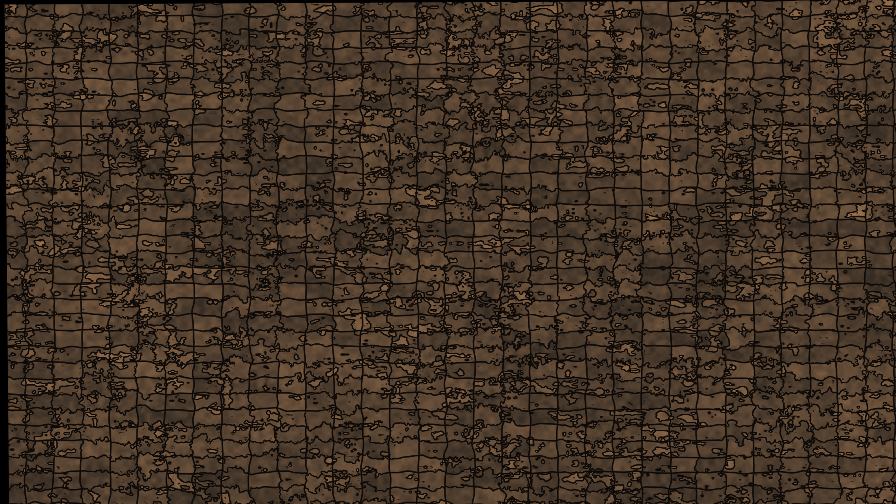
Write a Shadertoy shader that draws this texture.

```glsl
float hash(vec2 p) {
    return fract(sin(dot(p, vec2(127.1, 311.7))) * 43758.5453);
}

float noise(vec2 p) {
    vec2 i = floor(p), f = fract(p);
    f = f * f * (3.0 - 2.0 * f);
    return mix(mix(hash(i), hash(i + vec2(1, 0)), f.x),
               mix(hash(i + vec2(0, 1)), hash(i + vec2(1, 1)), f.x), f.y);
}

// Centred noise with three octaves
float roughNoise(vec2 p) {
    return 0.5 * noise(p) + 0.32 * noise(p * 2.1 + 17.0) + 0.18 * noise(p * 4.3 + 41.0) - 0.5;
}

// xy: warped brick coordinates, z: signed height of the flaked patches
vec3 field(vec2 p) {
    vec2 brick = p * vec2(18.0, 32.0) + vec2(0.08, 0.0);
    vec2 wobble = vec2(noise(p * 42.0 + 5.0), noise(p * 42.0 + 63.0)) - 0.5;
    vec2 ragged = vec2(roughNoise(p * 62.0 + 9.0), roughNoise(p * 62.0 + 87.0));
    vec2 wear = vec2(smoothstep(0.5, 0.85, noise(p * 17.0 + 31.0)),
                     smoothstep(0.3, 0.75, noise(p * 15.0 + 73.0)));
    brick += wobble * vec2(0.14, 0.26) + ragged * wear * vec2(0.7, 1.5);
    float flake = roughNoise(p * vec2(38.0, 58.0) + 130.0)
                + 0.22 * (noise(p * 13.0 + 51.0) - 0.5) - 0.16;
    return vec3(brick, flake);
}

void mainImage(out vec4 fragColor, in vec2 fragCoord) {
    vec2 p = fragCoord / iResolution.y;
    float pixel = 1.0 / iResolution.y;

    // Distances to joints and patch outlines, from the local slope
    float e = 0.0006;
    vec3 f = field(p);
    vec3 dx = (field(p + vec2(e, 0)) - f) / e;
    vec3 dy = (field(p + vec2(0, e)) - f) / e;
    vec3 slope = max(sqrt(dx * dx + dy * dy), vec3(8.0, 12.0, 4.0));
    vec3 dist = vec3(abs(fract(f.xy + 0.5) - 0.5), abs(f.z)) / slope;
    float line = min(dist.x, min(dist.y, dist.z));

    // Brick tone, lighter flakes and mottling
    vec2 id = floor(f.xy);
    float flake = smoothstep(-pixel, pixel, f.z / slope.z);
    float tone = 0.08 + 0.6 * hash(id + 3.0) + 0.35 * (noise(p * 7.0) - 0.5);
    tone += flake * (0.35 + 0.35 * hash(id + 29.0));
    tone += 0.55 * (noise(p * 85.0 + 11.0) - 0.5) + 0.25 * (noise(p * 170.0) - 0.5);
    vec3 color = mix(vec3(0.25, 0.20, 0.155), vec3(0.46, 0.345, 0.245), clamp(tone, -0.2, 1.6));

    // Dark outlines
    vec3 joint = vec3(0.05, 0.035, 0.025);
    color = mix(joint, color, smoothstep(0.0015 - 0.5 * pixel, 0.0015 + 0.5 * pixel, line));

    // Slightly tilted black margin on the left and top
    float across = fragCoord.x / iResolution.x;
    float inside = min(p.x - 0.018 + 0.009 * p.y, 1.0 - 0.009 * (1.0 - across) - p.y);
    color *= smoothstep(-0.5 * pixel, 0.5 * pixel, inside);

    fragColor = vec4(color, 1.0);
}
```
